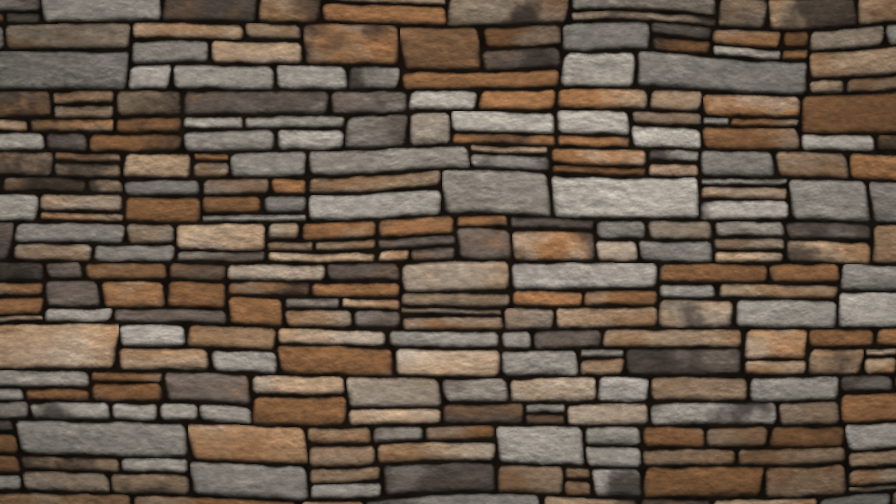
Write a WebGL 2 fragment shader that draws this texture.

```glsl
#version 300 es
precision highp float;
// Dry-stacked ledgestone wall: long irregular weathered stones with dark open joints.

#define COURSES 9.0       // main courses over the canvas height
#define BLOCK 0.42        // mean block width before it is split into stones
#define JOINT 0.0022      // half width of the open joint
#define CORNER 0.011      // corner radius
#define RAGGED 0.0085     // roughness of the stone outlines
#define WANDER 0.030      // slow waviness of the courses
#define RELIEF 1.25       // strength of the surface lighting
#define VIGNETTE 0.24     // darkening toward the canvas edges

uniform vec2 u_resolution;
out vec4 fragColor;

const vec3 GAP   = vec3(0.085, 0.065, 0.048);
const vec3 GREY  = vec3(0.55, 0.525, 0.49);
const vec3 TAN   = vec3(0.60, 0.505, 0.41);
const vec3 RUST  = vec3(0.51, 0.365, 0.245);
const vec3 SLATE = vec3(0.36, 0.32, 0.29);

float hash(vec2 p) {
  vec3 q = fract(p.xyx * vec3(0.1031, 0.1030, 0.0973));
  q += dot(q, q.yzx + 33.33);
  return fract((q.x + q.y) * q.z);
}

float noise(vec2 p) {
  vec2 i = floor(p), f = fract(p);
  f = f * f * (3.0 - 2.0 * f);
  return mix(mix(hash(i), hash(i + vec2(1, 0)), f.x),
             mix(hash(i + vec2(0, 1)), hash(i + vec2(1, 1)), f.x), f.y);
}

float fbm(vec2 p) {
  float sum = 0.0, amp = 0.5;
  for (int i = 0; i < 5; i++) {
    sum += amp * noise(p);
    p = mat2(1.6, 1.2, -1.2, 1.6) * p + 7.3;
    amp *= 0.52;
  }
  return sum;
}

// Jittered 1D cell: returns its index, low edge and high edge.
vec3 cell(float x, float seed) {
  float i = floor(x);
  if (x < i + 0.55 * hash(vec2(i, seed))) i -= 1.0;
  return vec3(i, i + 0.55 * hash(vec2(i, seed)), i + 1.0 + 0.55 * hash(vec2(i + 1.0, seed)));
}

// Finds the stone around p: its corners lo and hi, and an id.
void findStone(vec2 p, out vec2 lo, out vec2 hi, out vec2 id) {
  vec3 row = cell(p.y * COURSES, 3.0);
  vec3 col = cell(p.x / BLOCK + 0.37 * row.x, row.x + 41.0);
  lo = vec2((col.y - 0.37 * row.x) * BLOCK, row.y / COURSES);
  hi = vec2((col.z - 0.37 * row.x) * BLOCK, row.z / COURSES);
  id = vec2(col.x, row.x) * 13.0 + 211.0;
  for (int i = 0; i < 5; i++) {
    vec2 size = hi - lo;
    float limit = hash(id + 5.7);
    bool wide = size.x > size.y * mix(2.4, 6.5, hash(id + 1.3));
    if (wide ? size.x < mix(0.13, 0.36, limit) : size.y < mix(0.035, 0.10, limit)) break;
    int axis = wide ? 0 : 1;
    float cut = mix(lo[axis], hi[axis], mix(0.28, 0.72, hash(id + 9.1)));
    bool upper = p[axis] > cut;
    if (upper) lo[axis] = cut; else hi[axis] = cut;
    id += upper ? vec2(3.7, 1.9) : vec2(1.1, 6.3);
  }
}

float stoneDistance(vec2 p, vec2 lo, vec2 hi, vec2 id) {
  vec2 halfSize = 0.5 * (hi - lo);
  vec2 q = p - 0.5 * (lo + hi);
  q.y += q.x * 0.035 * (hash(id + 2.2) - 0.5);
  q.x += q.y * 0.35 * (hash(id + 4.4) - 0.5);
  q += RAGGED * (vec2(fbm(p * 24.0 + id), fbm(p * 24.0 - id)) - 0.5);
  float radius = min(CORNER, 0.6 * halfSize.y);
  vec2 d = abs(q) - halfSize + radius + JOINT;
  return length(max(d, 0.0)) + min(max(d.x, d.y), 0.0) - radius;
}

// Rough cleft face: broad lumps plus fine layers along the bed.
float faceHeight(vec2 p, vec2 id) {
  float lumps = fbm(p * vec2(13.0, 22.0) + id);
  float layers = fbm(p * vec2(28.0, 85.0) + id * 1.7);
  return lumps + 0.25 * layers + 0.35 * abs(lumps - 0.5);
}

vec3 stoneColor(vec2 p, vec2 id) {
  float kind = hash(id + 7.9);
  vec3 c = mix(GREY, TAN, smoothstep(0.22, 0.42, kind));
  c = mix(c, RUST, smoothstep(0.68, 0.84, kind));
  c = mix(c, SLATE, step(0.87, hash(id + 12.5)));
  float stain = fbm(p * vec2(6.0, 10.0) + id * 0.9);
  c = mix(c, RUST, 0.6 * smoothstep(0.52, 0.72, stain) * step(0.3, kind));
  c = mix(c, GREY * 1.08, 0.5 * smoothstep(0.45, 0.25, stain));
  float soot = smoothstep(0.52, 0.72, fbm(p * 7.0 - id)) * step(0.72, hash(id + 18.1));
  return mix(c, SLATE * 0.55, 0.75 * soot) * mix(0.80, 1.17, hash(id + 23.3));
}

void main() {
  vec2 uv = gl_FragCoord.xy / u_resolution;
  vec2 p = gl_FragCoord.xy / u_resolution.y;
  float pixel = 1.0 / u_resolution.y;
  vec2 w = p + WANDER * (vec2(noise(p * 4.0), noise(p * 3.2 + 19.0)) - 0.5);
  vec2 lo, hi, id;
  findStone(w, lo, hi, id);
  float d = stoneDistance(w, lo, hi, id);

  // Light from above: face relief, bright upper lip, shaded underside.
  float slope = faceHeight(w, id) - faceHeight(w + vec2(0.001, 0.004), id);
  float height = clamp((w.y - lo.y) / (hi.y - lo.y), 0.0, 1.0);
  float rim = smoothstep(-0.014, 0.0, d);
  float light = 1.0 + RELIEF * slope + rim * mix(-0.42, 0.12, height) + 0.10 * (height - 0.5);
  light *= mix(0.60, 1.0, smoothstep(0.0, -0.007, d));
  float grain = 0.86 + 0.28 * fbm(w * vec2(90.0, 130.0));
  vec3 stone = stoneColor(w, id) * light * grain;

  // Joint shadow, then darkened canvas edges.
  vec3 color = mix(stone, GAP * (0.7 + 0.6 * noise(w * 60.0)), smoothstep(-pixel - 0.0008, pixel, d));
  vec2 e = uv * 2.0 - 1.0;
  color *= 1.04 - VIGNETTE * smoothstep(0.3, 1.9, dot(e, e));
  fragColor = vec4(clamp(color, 0.0, 1.0), 1.0);
}
```
